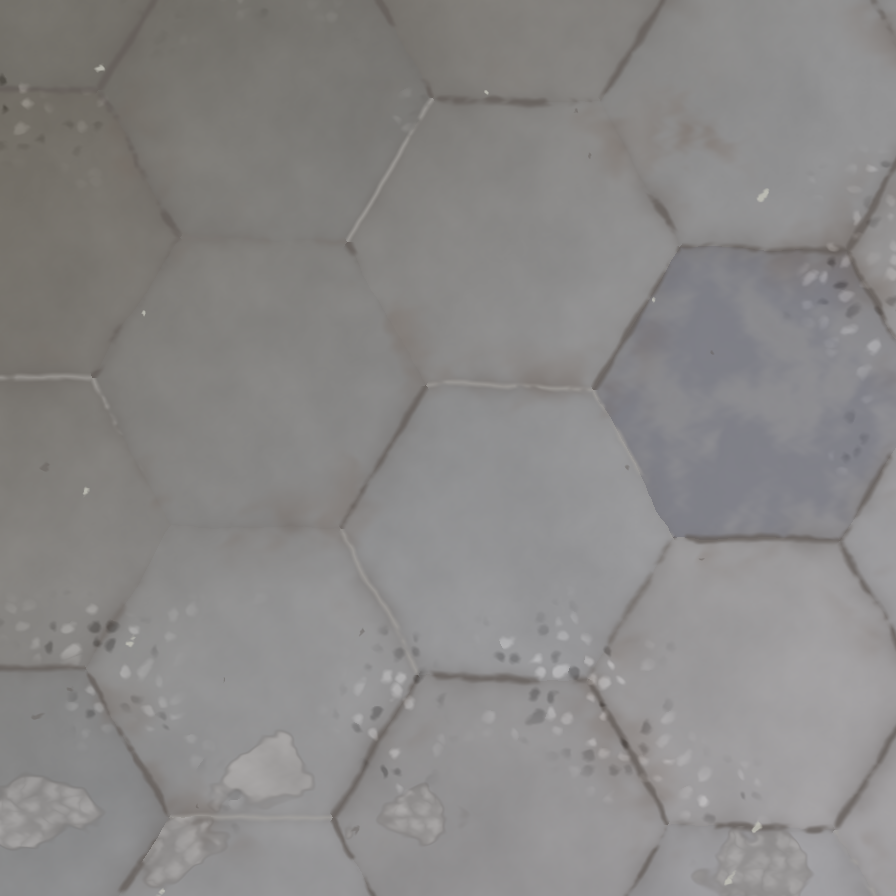
Write a Shadertoy shader that draws this texture.

```glsl
const float TILE_HEIGHT = 0.323;
const float TILT = 0.021;
const vec2 LATTICE = vec2(1.7320508, 1.0);

const vec3 UMBER = vec3(0.450, 0.436, 0.408);
const vec3 CEMENT = vec3(0.552, 0.551, 0.553);
const vec3 PALE = vec3(0.635, 0.630, 0.640);
const vec3 GROUT_DARK = vec3(0.390, 0.365, 0.350);
const vec3 GROUT_LIGHT = vec3(0.660, 0.650, 0.635);
const vec3 PLASTER = vec3(0.650, 0.640, 0.635);
const vec3 RUST = vec3(0.450, 0.390, 0.350);
const vec3 SLATE = vec3(0.440, 0.445, 0.490);

float hash(vec2 p) {
    vec3 q = fract(vec3(p.xyx) * 0.1031);
    q += dot(q, q.yzx + 33.33);
    return fract((q.x + q.y) * q.z);
}

// Layered, turned sines, roughly -1 to 1
float waves(vec2 p) {
    float sum = 0.0, amp = 0.5;
    for (int i = 0; i < 5; i++) {
        p = mat2(0.8, 0.6, -0.6, 0.8) * p * 1.75 + 1.7;
        sum += amp * sin(p.x + 1.6 * sin(p.y + sum)) * cos(0.7 * p.y);
        amp *= 0.66;
    }
    return sum;
}

// Cellular noise: distance to the nearest point and its random value
vec2 cells(vec2 p) {
    vec2 base = floor(p), best = vec2(9.0, 0.0);
    for (int j = -1; j <= 1; j++)
    for (int i = -1; i <= 1; i++) {
        vec2 c = base + vec2(i, j);
        vec2 site = c + 0.2 + 0.6 * vec2(hash(c), hash(c + 57.3));
        float d = length(p - site);
        if (d < best.x) best = vec2(d, hash(c + 113.7));
    }
    return best;
}

// Offset from the centre of the nearest flat-topped hexagon
vec2 hexOffset(vec2 p) {
    vec2 a = mod(p + 0.5 * LATTICE, LATTICE) - 0.5 * LATTICE;
    vec2 b = mod(p, LATTICE) - 0.5 * LATTICE;
    return dot(a, a) < dot(b, b) ? a : b;
}

float hexEdge(vec2 g) {
    g = abs(g);
    return 0.5 - max(g.y, dot(g, vec2(0.8660254, 0.5)));
}

// One random value per seam, shared by the two tiles it parts
float seamRandom(vec2 centre, vec2 g) {
    float angle = (floor(atan(g.y, g.x) / 1.0471976) + 0.5) * 1.0471976;
    vec2 middle = centre + 0.5 * vec2(cos(angle), sin(angle));
    return hash(round(middle / vec2(0.4330127, 0.25)) + 71.0);
}

float spot(vec2 p, vec2 centre, float radius) {
    vec2 d = (p - centre) / radius;
    return exp(-dot(d, d));
}

vec3 floorTone(vec2 uv) {
    float t = 0.5 + 0.6 * (uv.x - 0.5) - 0.6 * (uv.y - 0.5);
    return t < 0.5 ? mix(UMBER, CEMENT, max(2.0 * t, 0.0)) : mix(CEMENT, PALE, min(2.0 * t - 1.0, 1.0));
}

// Smudged joint with a thin, broken dark or pale line inside
vec3 addSeam(vec3 col, float edge, float kind, vec2 p, float px) {
    float slow = waves(p * 2.3 + 6.0), quick = waves(p * 6.5 + 3.0);
    float smudge = exp(-edge * mix(55.0, 22.0, smoothstep(-0.5, 0.5, slow)));
    col = mix(col, GROUT_DARK, smudge * clamp(0.26 + 0.2 * slow + 0.15 * quick, 0.0, 0.5));
    float pale = smoothstep(0.6, 0.68, kind);
    float width = mix(0.009 + 0.007 * quick, 0.006, pale);
    float blur = mix(0.008, 0.004, fract(kind * 13.0)) + px;
    float line = 1.0 - smoothstep(width - blur, width + blur, edge);
    float presence = smoothstep(-0.25, 0.3, 0.5 * slow + quick + fract(kind * 7.0) - 0.4);
    return mix(col, mix(GROUT_DARK, GROUT_LIGHT, pale), line * presence * 0.7);
}

// Flaking plaster on the worn lower-left tiles
vec3 addFlakes(vec3 col, vec2 p, vec2 g, vec2 id, float px) {
    float worn = step(id.y + 0.577 * id.x, -0.9) * step(id.y, -0.2);
    vec2 centre = vec2(0.3 * sin(1.5 * id.y - 1.04 * id.x), -0.35 - 0.71 * (id.y + 0.5));
    float shape = length((g - centre) * vec2(1.0, 1.4)) - 0.14 + 0.13 * waves(p * 4.0);
    float rim = (1.0 - smoothstep(0.0, 0.025 + px, abs(shape))) * worn;
    float body = (1.0 - smoothstep(-0.012 - px, 0.012 + px, shape)) * worn;
    float crumb = smoothstep(0.1, 0.6, cells(p * 14.0 + 0.5 * waves(p * 8.0)).x);
    vec3 chip = PLASTER + 0.05 * waves(p * 7.0) - 0.09 * crumb * step(id.y, -0.7);
    return mix(mix(col, GROUT_DARK, 0.25 * rim), chip, 0.75 * body);
}

void mainImage(out vec4 fragColor, in vec2 fragCoord) {
    vec2 uv = fragCoord / iResolution.xy;
    float px = 1.0 / (iResolution.y * TILE_HEIGHT);

    // Slightly turned hexagon grid with chipped, uneven sides
    vec2 d = (uv - vec2(0.566, 0.405)) / TILE_HEIGHT;
    vec2 p = vec2(d.x - TILT * d.y, d.y + TILT * d.x);
    vec2 bent = p + 0.014 * vec2(waves(p * 2.6), waves(p * 2.6 + 8.0)) + 0.006 * waves(p * 7.0);
    vec2 g = hexOffset(bent);
    vec2 id = bent - g;
    vec2 key = round(id / vec2(0.8660254, 0.5)) + 40.0;
    float edge = hexEdge(g);

    // Tile tone and cloudy cement
    float cloud = waves(p * 1.3 + 4.0), grain = waves(p * 5.0), fine = waves(p * 13.0);
    vec3 col = floorTone(uv) + 0.03 * (hash(key) - 0.5);
    col += vec3(-0.003, 0.0, 0.003) * (2.0 * hash(key + 5.0) - 1.0);
    col += 0.024 * cloud + 0.012 * grain + 0.006 * fine;

    // Cool tile, rust and stains gathered near the rims
    float cool = 1.0 - smoothstep(0.1, 0.3, length(id - vec2(0.866, 0.5)));
    col = mix(col, SLATE, cool * (0.22 + 0.4 * smoothstep(0.0, 0.7, cloud + 0.6 * grain)));
    col = mix(col, RUST, 0.45 * spot(uv, vec2(0.77, 0.84), 0.06) * smoothstep(-0.3, 0.5, grain));
    float rimStain = smoothstep(0.2, 0.0, edge) * smoothstep(0.1, 0.7, waves(p * 2.6 + 2.0) + 0.3 * grain);
    col = mix(col, RUST, 0.3 * rimStain);

    col = addSeam(col, edge, seamRandom(id, g), p, px);
    col = addFlakes(col, p, g, id, px);

    // Ragged crumbs in clusters, and a few bright specks
    float cluster = smoothstep(0.25, 0.6, waves(p * 1.1 + 9.0)) * smoothstep(0.3, 0.05, edge);
    vec2 crumbs = cells(p * 15.0 + 0.5 * grain);
    float crumbMask = (1.0 - smoothstep(0.1, 0.4, crumbs.x + 0.15 * fine)) * cluster;
    col += 0.12 * crumbMask * (step(0.6, crumbs.y) - step(crumbs.y, 0.3));
    vec2 speck = cells(p * 6.5 + 0.15 * fine);
    float size = 0.04 + 0.07 * fract(speck.y * 91.0);
    float dotMask = 1.0 - smoothstep(size * 0.4, size + 6.5 * px, speck.x);
    col = mix(col, vec3(0.77, 0.77, 0.73), 0.8 * dotMask * step(0.975, speck.y));
    col = mix(col, GROUT_DARK, 0.45 * dotMask * step(speck.y, 0.03));
    fragColor = vec4(clamp(col, 0.0, 1.0), 1.0);
}
```
